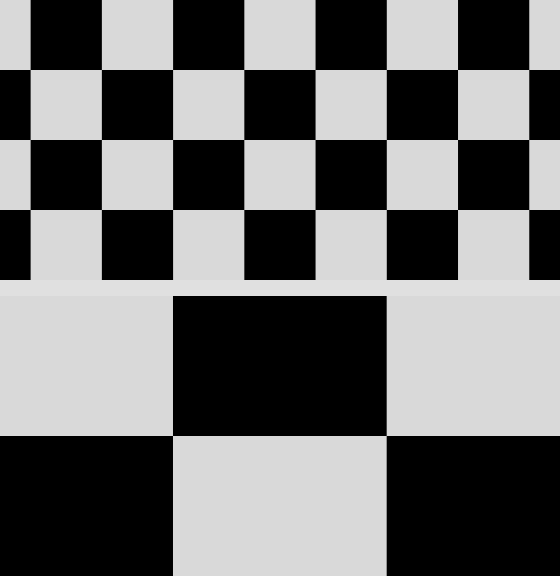
Top: the whole. Bottom: its middle third, enlarged.
This pattern is drawn by a WebGL 2 fragment shader. Its source:

```glsl
#version 300 es
precision highp float;
// Draws a checkerboard of pale grey and black cells, slightly wider than tall.

#define CELL_SIZE vec2(0.2544, 0.25)   // cell width and height, in canvas heights
#define GRID_ORIGIN vec2(0.1094, 0.0)  // lower left corner of a pale cell
#define PALE_GREY vec3(0.851)
#define BLACK vec3(0.0)

uniform vec2 u_resolution;
out vec4 fragColor;

// Signed distance to the nearest grid line on each axis, in cells:
// positive inside even cells, negative inside odd ones.
vec2 stripeDistance(vec2 cell) {
    return 0.5 - abs(mod(cell + 0.5, 2.0) - 1.0);
}

void main() {
    // Canvas position in grid cells
    vec2 position = gl_FragCoord.xy / u_resolution.y;
    vec2 cell = (position - GRID_ORIGIN) / CELL_SIZE;

    // Stripe signs, smoothed across one pixel
    vec2 cellPixels = CELL_SIZE * u_resolution.y;
    vec2 stripes = clamp(2.0 * stripeDistance(cell) * cellPixels, -1.0, 1.0);

    // The product of both stripe sets alternates the cells
    float pale = 0.5 + 0.5 * stripes.x * stripes.y;
    fragColor = vec4(mix(BLACK, PALE_GREY, pale), 1.0);
}
```
